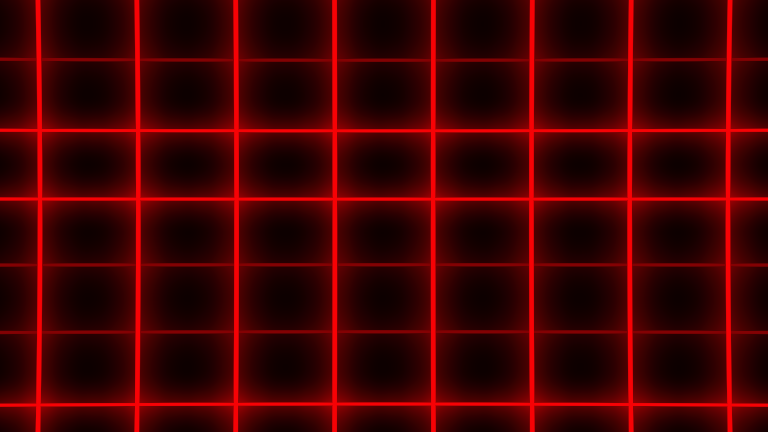
Reproduce this pattern procedurally as a Shadertoy shader.

```glsl
// Glowing red wire grid on black: even columns and slightly spread rows.
// Distances to each line give a soft core and a wide halo; rows alternate
// two bright, two dim, and a mild pincushion warp bends the whole grid.

// All lengths are fractions of the canvas height.
const float COLUMN_STEP   = 0.2275;
const float ROW_STEP      = 0.1542;
const float ROW_PHASE     = 0.262;   // rows above the centre, in row steps
const float ROW_SPREAD    = 0.0045;  // extra spacing away from the centre
const vec2  PINCUSHION    = vec2(0.024, 0.008);

const float COLUMN_RADIUS = 0.0062;
const float ROW_RADIUS    = 0.0044;
const float EDGE_SOFTNESS = 0.005;

const float COLUMN_HALO   = 0.28;
const float ROW_HALO      = 0.30;
const float ROW_REACH     = 0.081;
const float DIM_CORE      = 0.53;
const float DIM_HALO      = 0.36;

const float AMBIENT       = 0.05;
const float CORE_LEVEL    = 0.97;
const vec3  LINE_TINT     = vec3(1.0, 0.01, 0.02);
const float HALF_PI       = 1.5707963;

// Each axis stretches with the square of the other one.
vec2 warpGrid(vec2 p) {
    return p * (1.0 - PINCUSHION * p.yx * p.yx);
}

float lineCore(float dist, float radius, float pixel) {
    float soft = 0.5 * max(EDGE_SOFTNESS, pixel);
    return 1.0 - smoothstep(radius - soft, radius + soft, dist);
}

float halo(float dist, float reach) {
    float fade = max(1.0 - dist / reach, 0.0);
    return fade * fade;
}

float rowHeight(float n) {
    float v = n + ROW_PHASE;
    float drift = 0.0012 - 0.0025 * cos(HALF_PI * n);
    return ROW_STEP * v * (1.0 + ROW_SPREAD * v * v) + drift;
}

// Layered sines: faint vertical streaks and slow unevenness.
float unevenness(vec2 p) {
    float streaks = sin(p.x * 91.0) * sin(p.x * 37.0 + 1.3);
    float drift = sin(p.x * 9.0 + 0.7) * sin(p.y * 7.0 + 2.0);
    return 1.0 + 0.03 * streaks + 0.05 * drift;
}

void mainImage(out vec4 fragColor, in vec2 fragCoord) {
    float pixel = 1.0 / iResolution.y;
    vec2 p = warpGrid((fragCoord - 0.5 * iResolution.xy) * pixel);

    // Columns
    float columnDist = abs(fract(p.x / COLUMN_STEP) - 0.5) * COLUMN_STEP;
    float core = CORE_LEVEL * lineCore(columnDist, COLUMN_RADIUS, pixel);
    float glow = COLUMN_HALO * halo(columnDist, 0.5 * COLUMN_STEP);

    // Rows
    for (int i = -4; i <= 3; i++) {
        float n = float(i);
        float rowDist = abs(p.y - rowHeight(n));
        bool bright = mod(n + 0.5, 4.0) < 2.0;
        float coreGain = bright ? 1.0 : DIM_CORE;
        float haloGain = bright ? 1.0 : DIM_HALO;
        float rowCore = lineCore(rowDist, ROW_RADIUS, pixel);
        core = max(core, CORE_LEVEL * coreGain * rowCore);
        glow += ROW_HALO * haloGain * halo(rowDist, ROW_REACH);
    }

    float level = max(core, (AMBIENT + glow) * unevenness(p));
    fragColor = vec4(LINE_TINT * level, 1.0);
}
```
